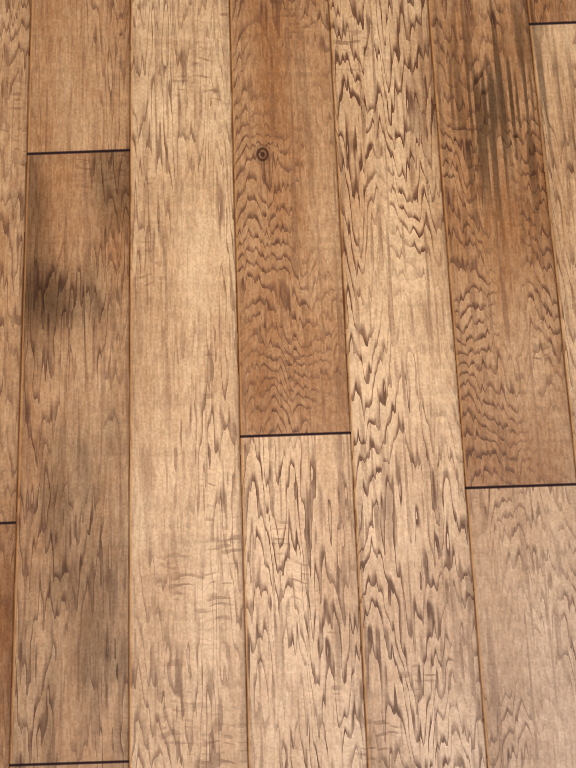
A WebGL 2 fragment shader for this texture:

```glsl
#version 300 es
precision highp float;
// Hand-scraped hickory floor: vertical planks that fan slightly towards the viewer.
// Each plank gets its own tone and figure; the grain is drawn as feathered contour
// bands of a warped noise field, then joints, a knot, scrape marks and light follow.
uniform vec2 u_resolution;
out vec4 outColor;

// Plank layout, in canvas widths across and canvas heights from the top
const vec2 FIRST_SEAM = vec2(0.054, 0.016);   // x at top, x at bottom
const vec2 PLANK_WIDTH = vec2(0.172, 0.2075); // at top, at bottom
const float PLANK_ASPECT = 7.0;               // canvas height in plank widths
const float SEAM_HALF = 0.0014;
const float JOINT_HALF = 0.0016;
const float JOINT_TILT = 0.005;
const float LAST_JOINT = 0.994;
const vec2 KNOT = vec2(0.456, 0.201);

// One entry per column, left to right; pairs are (above joint, below joint)
const float JOINT[7] = float[7](0.683, 0.198, 2.0, 0.566, 2.0, 0.633, 0.029);
const vec2 TONE[7] = vec2[7](vec2(0.42, 0.1), vec2(0.52, 0.42), vec2(0.80), vec2(0.36, 0.86),
                             vec2(0.80), vec2(0.34, 0.70), vec2(0.2, 0.62));
const vec2 FIGURE[7] = vec2[7](vec2(0.3, 0.2), vec2(0.12, 0.06), vec2(0.04), vec2(1.0, 0.16),
                               vec2(0.34), vec2(0.85, 0.45), vec2(0.2));
const vec2 CONTRAST[7] = vec2[7](vec2(0.65), vec2(0.55, 0.75), vec2(0.55), vec2(0.72, 0.88),
                                 vec2(0.92), vec2(0.8, 0.7), vec2(0.65));

const vec3 BROWN = vec3(0.62, 0.405, 0.25);
const vec3 HONEY = vec3(0.90, 0.735, 0.56);
const vec3 GRAIN = vec3(0.40, 0.26, 0.19);
const vec3 COOL = vec3(0.81, 0.705, 0.65);
const vec3 SEAM = vec3(0.34, 0.19, 0.10);
const vec3 SEAM_GLOW = vec3(0.84, 0.57, 0.32);
const vec3 JOINT_DARK = vec3(0.15, 0.10, 0.11);

float hash(vec2 p) {
  vec3 q = fract(p.xyx * vec3(0.1031, 0.1030, 0.0973));
  q += dot(q, q.yzx + 33.33);
  return fract((q.x + q.y) * q.z);
}

float noise(vec2 p) {
  vec2 i = floor(p), f = fract(p);
  f = f * f * (3.0 - 2.0 * f);
  return mix(mix(hash(i), hash(i + vec2(1, 0)), f.x),
             mix(hash(i + vec2(0, 1)), hash(i + vec2(1, 1)), f.x), f.y);
}

float fbm(vec2 p) {
  float sum = 0.0, weight = 0.5;
  for (int i = 0; i < 4; i++) {
    sum += weight * noise(p);
    p = p * 2.03 + 17.3;
    weight *= 0.5;
  }
  return sum;
}

// Dark bands with one soft and one crisp side
float grainBand(float phase, float softness) {
  float saw = fract(phase), blur = clamp(softness, 0.06, 0.4);
  return smoothstep(0.46, 0.9, saw) * (1.0 - smoothstep(1.0 - blur, 1.0, saw));
}

// Coverage of a line of given half width
float stroke(float d, float halfWidth, float pixel) {
  return 1.0 - smoothstep(halfWidth - pixel, halfWidth + pixel, abs(d));
}

void main() {
  vec2 p = gl_FragCoord.xy / u_resolution;
  p.y = 1.0 - p.y;
  vec2 pixel = 1.0 / u_resolution;

  // Plank under this point
  float width = mix(PLANK_WIDTH.x, PLANK_WIDTH.y, p.y);
  float across = (p.x - mix(FIRST_SEAM.x, FIRST_SEAM.y, p.y)) / width;
  float column = floor(across), local = across - column;
  int id = clamp(int(column) + 1, 0, 6);
  float joint = p.y - JOINT[id] + JOINT_TILT * (local - 0.5);
  int part = joint > 0.0 ? 1 : 0;
  float tone = TONE[id][part], figure = FIGURE[id][part], contrast = CONTRAST[id][part];
  vec2 g = vec2(local, p.y * PLANK_ASPECT);
  vec2 seed = vec2(float(id) * 13.7 + 3.0, float(part) * 29.3 + float(id) * 7.1);

  // Contour field: cross-waves on figured planks, long streaks on plain ones
  vec2 k = (p - KNOT) * vec2(1.0, u_resolution.y / u_resolution.x);
  float knotDist = length(k * vec2(1.0, 0.85));
  float fibre = noise(g * vec2(46.0, 5.0) + seed);
  float waves = g.y + 0.6 * noise(g * vec2(2.0, 0.6) + seed) + 0.42 * noise(g * vec2(6.0, 1.5) + seed)
              + 0.12 * noise(g * vec2(15.0, 5.0) + seed);
  float streaks = fbm(g * vec2(3.4, mix(0.3, 0.55, figure)) + seed.yx);
  float phase = mix(0.9, 6.6, figure) * waves + mix(11.0, 2.5, figure) * streaks
              + 0.55 * fibre + 2.0 * exp(-knotDist * 28.0);
  float patches = smoothstep(0.28, 0.62, fbm(g * vec2(2.6, 0.9) + seed + 5.0));
  float band = grainBand(phase, fwidth(phase)) * (0.15 + 0.85 * patches) * (0.5 + 0.85 * fibre);

  // Hairline streaks between the bands
  float hair = noise(g * vec2(34.0, 1.6) + seed + 23.0);
  band = max(band, 0.5 * smoothstep(0.62, 0.9, hair) * (0.4 + 0.6 * fibre));

  // Wood colour, cloudy stain, fine pores and grit
  float cloud = fbm(g * vec2(2.2, 0.8) + seed + 41.0) - 0.47;
  float pores = noise(g * vec2(70.0, 12.0) + seed.yx) - 0.5;
  float grit = noise(g * vec2(62.0, 58.0) + seed) - 0.5;
  float shade = tone + 0.85 * cloud + 0.28 * pores;
  vec3 color = mix(BROWN, HONEY, clamp(shade, -0.25, 1.0));
  color = mix(color, GRAIN, clamp(band * contrast, 0.0, 0.9));
  color *= 1.0 + 0.13 * grit;

  // Thin scrape marks across the boards, in scattered worn areas
  float worn = smoothstep(0.60, 0.78, fbm(g * vec2(2.0, 1.1) + seed + 71.0));
  float wobble = 0.06 * noise(g * vec2(7.0, 3.0) + seed);
  float scrape = smoothstep(0.62, 0.85, noise(vec2(g.x * 9.0, (g.y + wobble) * 38.0) + seed));
  color = mix(color, GRAIN, 0.4 * worn * scrape);
  color *= 1.0 + 0.06 * (noise(g * vec2(1.5, 20.0) + seed) - 0.5);

  // Smoky stain on the long left plank, darkest around a cross scar
  float smoke = id == 1 && part == 1 ? fbm(g * vec2(2.5, 0.7) + 9.0) : 0.0;
  vec2 scar = (p - vec2(0.12, 0.39)) * vec2(13.0, 26.0);
  color *= 1.0 - 0.22 * smoothstep(0.4, 0.75, smoke) - 0.6 * smoke * exp(-dot(scar, scar));

  // Dark stain near the top of the right-hand figured plank
  vec2 stain = (p - vec2(0.87, 0.13)) * vec2(11.0, 7.0);
  color *= 1.0 - 0.4 * exp(-dot(stain, stain)) * smoothstep(0.3, 0.7, hair);

  // Knot with a ringed core
  float rings = 0.65 + 0.35 * sin(knotDist * 900.0);
  color = mix(color, GRAIN * 0.7, rings * (1.0 - smoothstep(0.006, 0.019, knotDist)));

  // Light pool, cooler towards the lower right
  vec2 pool = (p - vec2(0.54, 0.70)) * vec2(1.2, 0.95);
  color *= 0.955 + 0.12 * exp(-dot(pool, pool) * 4.0);
  float cool = smoothstep(0.2, 1.0, p.y) * mix(0.2, 0.55, p.x);
  color = mix(color, COOL * (0.32 + 1.02 * dot(color, vec3(0.333))), cool);

  // Bevelled long seams and dark end joints
  float seam = (local - step(0.5, local)) * width;
  color *= 1.0 - 0.12 * exp(-abs(seam) * 160.0);
  color = mix(color, SEAM_GLOW, 0.5 * stroke(seam - 0.003, 0.0015, pixel.x));
  float seamInk = 0.4 + 0.5 * noise(vec2(p.y * 30.0, column));
  color = mix(color, SEAM, seamInk * stroke(seam, SEAM_HALF, pixel.x));
  float last = id == 1 ? p.y - LAST_JOINT + JOINT_TILT * (local - 0.5) : 1.0;
  float ends = max(stroke(joint, JOINT_HALF, pixel.y), stroke(last, JOINT_HALF, pixel.y));
  color = mix(color, JOINT_DARK, 0.92 * ends);
  outColor = vec4(clamp(color, 0.0, 1.0), 1.0);
}
```
